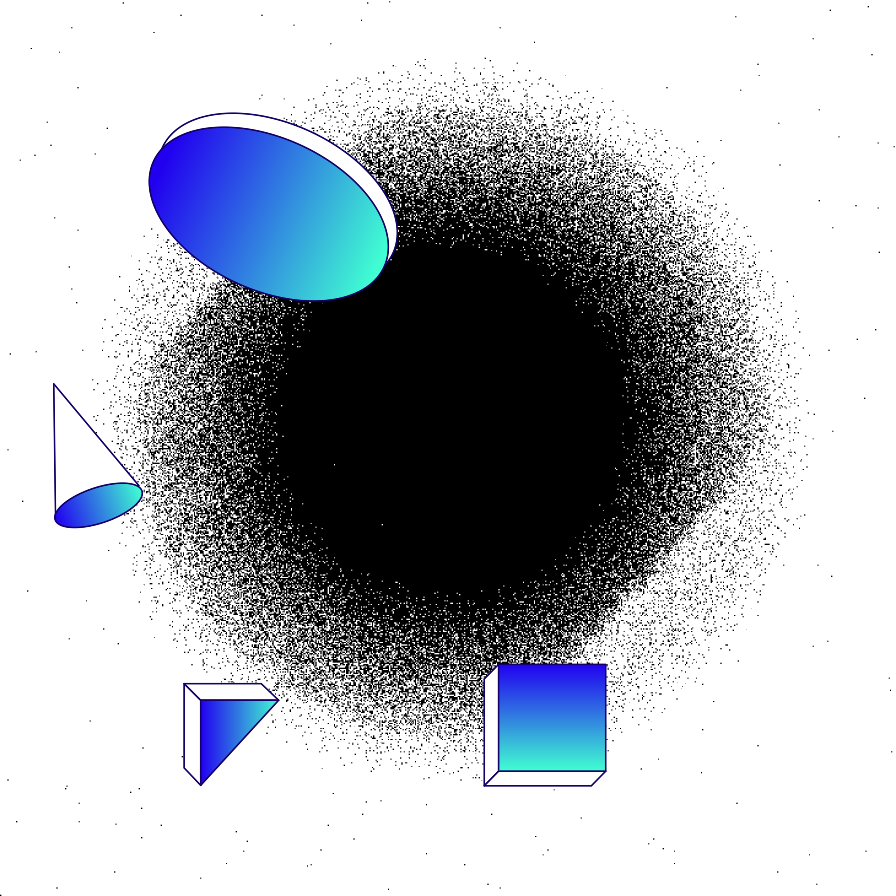
Reproduce this background procedurally as a Shadertoy shader.

```glsl
// Grainy black disc on white with four outlined blue-to-teal gradient solids.

const vec3 PAPER = vec3(1.0);
const vec3 INK = vec3(0.0);
const vec3 OUTLINE = vec3(0.08, 0.0, 0.40);
const vec3 BLUE = vec3(0.13, 0.0, 0.94);
const vec3 TEAL = vec3(0.25, 1.0, 0.82);
const float HALF_LINE = 0.0009;
const float GRAIN_CELLS = 730.0;
const int GRAIN_TAPS = 3;

float hash(vec2 cell) {
    vec3 q = fract(cell.xyx * 0.1031);
    q += dot(q, q.yzx + 33.33);
    return fract((q.x + q.y) * q.z);
}

vec2 rotate(vec2 p, float angle) {
    float c = cos(angle), s = sin(angle);
    return vec2(c * p.x + s * p.y, c * p.y - s * p.x);
}

// Approximate distance to an axis-aligned ellipse, accurate near its edge
float ellipseDist(vec2 p, vec2 radii) {
    float k = length(p / radii);
    float slope = length(p / (radii * radii));
    return k * (k - 1.0) / max(slope, 1e-4);
}

float segmentDist(vec2 p, vec2 a, vec2 b) {
    vec2 ab = b - a;
    float t = clamp(dot(p - a, ab) / max(dot(ab, ab), 1e-8), 0.0, 1.0);
    return length(p - a - ab * t);
}

// Positive when p lies left of the edge a to b
float edgeSide(vec2 p, vec2 a, vec2 b) {
    return (b.x - a.x) * (p.y - a.y) - (b.y - a.y) * (p.x - a.x);
}

// Signed distance to a convex counterclockwise quad; repeat a corner for a triangle
float quadDist(vec2 p, vec2 a, vec2 b, vec2 c, vec2 d) {
    float dist = min(min(segmentDist(p, a, b), segmentDist(p, b, c)),
                     min(segmentDist(p, c, d), segmentDist(p, d, a)));
    float side = min(min(edgeSide(p, a, b), edgeSide(p, b, c)),
                     min(edgeSide(p, c, d), edgeSide(p, d, a)));
    return side >= 0.0 ? -dist : dist;
}

vec3 ramp(float t) {
    return mix(BLUE, TEAL, clamp(t, 0.0, 1.0));
}

// Fill a shape and stroke its border
vec3 paint(vec3 base, vec3 fill, float dist, float px) {
    vec3 color = mix(base, fill, 1.0 - smoothstep(-0.5 * px, 0.5 * px, dist));
    float stroke = 1.0 - smoothstep(-0.5 * px, 0.5 * px, abs(dist) - HALF_LINE);
    return mix(color, OUTLINE, stroke);
}

// Ink coverage of the stippled disc, trimmed by two chords, with a faint halo
float inkDensity(vec2 q) {
    float r = length(q);
    float falloff = pow(clamp((r - 0.185) / 0.175, 0.0, 1.0), 1.3);
    float chords = max(dot(q, vec2(0.74, -0.676)) - 0.284,
                       dot(q, vec2(-0.72, 0.69)) - 0.302);
    float body = 1.0 - smoothstep(-0.02, 0.012, max(r - 0.362, chords));
    float halo = 0.12 * (1.0 - smoothstep(0.33, 0.415, r));
    return max(halo, body * (1.0 - 0.85 * falloff));
}

// Average binary specks over the pixel; a rare speck stays bare in the core
float grainInk(vec2 p, float px) {
    float density = min(inkDensity(p - vec2(0.505, 0.529)), 0.9999);
    float ink = 0.0;
    for (int i = 0; i < GRAIN_TAPS * GRAIN_TAPS; i++) {
        vec2 tap = (vec2(i % GRAIN_TAPS, i / GRAIN_TAPS) + 0.5) / float(GRAIN_TAPS) - 0.5;
        ink += step(hash(floor((p + tap * px) * GRAIN_CELLS)), density);
    }
    return ink / float(GRAIN_TAPS * GRAIN_TAPS);
}

vec3 drawDisc(vec3 color, vec2 p, float px) {
    vec2 radii = vec2(0.1415, 0.0848);
    vec2 front = rotate(p - vec2(0.300, 0.761), -0.429);
    vec2 back = rotate(p - vec2(0.310, 0.7766), -0.429);
    color = paint(color, PAPER, ellipseDist(back, radii), px);
    return paint(color, ramp(front.x / radii.x * 0.53 + 0.49), ellipseDist(front, radii), px);
}

vec3 drawCone(vec3 color, vec2 p, float px) {
    vec2 apex = vec2(0.060, 0.5716), left = vec2(0.062, 0.422), right = vec2(0.155, 0.458);
    vec2 radii = vec2(0.051, 0.0198);
    vec2 base = rotate(p - vec2(0.110, 0.436), 0.321);
    color = paint(color, PAPER, quadDist(p, apex, left, right, right), px);
    return paint(color, ramp(base.x / radii.x * 0.5 + 0.5), ellipseDist(base, radii), px);
}

vec3 drawPrism(vec3 color, vec2 p, float px) {
    vec2 outer = vec2(0.2055, 0.237), inner = vec2(0.224, 0.2185);
    vec2 tip = vec2(0.311, 0.2185), foot = vec2(0.224, 0.1235);
    color = paint(color, PAPER, quadDist(p, outer, vec2(0.2055, 0.143), foot, inner), px);
    color = paint(color, PAPER, quadDist(p, outer, inner, tip, vec2(0.2915, 0.237)), px);
    return paint(color, ramp((p.x - inner.x) / (tip.x - inner.x)), quadDist(p, inner, foot, tip, tip), px);
}

vec3 drawBox(vec3 color, vec2 p, float px) {
    vec2 lo = vec2(0.5565, 0.1393), hi = vec2(0.676, 0.2585), depth = vec2(-0.016, -0.0163);
    vec2 topLeft = vec2(lo.x, hi.y), lowRight = vec2(hi.x, lo.y);
    color = paint(color, PAPER, quadDist(p, topLeft + depth, lo + depth, lo, topLeft), px);
    color = paint(color, PAPER, quadDist(p, lo + depth, lowRight + depth, lowRight, lo), px);
    return paint(color, ramp((hi.y - p.y) / (hi.y - lo.y)), quadDist(p, topLeft, lo, lowRight, hi), px);
}

void mainImage(out vec4 fragColor, in vec2 fragCoord) {
    float px = 1.0 / min(iResolution.x, iResolution.y);
    vec2 p = (fragCoord - 0.5 * iResolution.xy) * px + 0.5;
    vec3 color = mix(PAPER, INK, grainInk(p, px));
    color = drawBox(drawPrism(drawCone(drawDisc(color, p, px), p, px), p, px), p, px);
    fragColor = vec4(color, 1.0);
}
```
